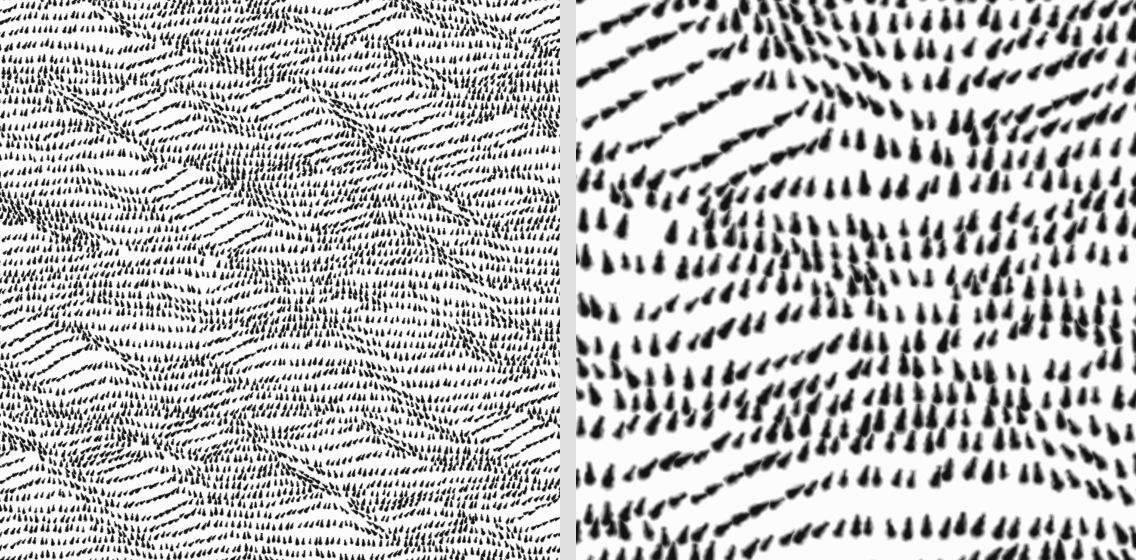
Left: the whole. Right: its middle third, enlarged.
This pattern is drawn by a WebGL 1 fragment shader. Its source:

```glsl
precision highp float;
// Wavy rows of small ink teardrops on white paper, leaning with the slope of each row.

uniform vec2 u_resolution;

#define ROWS 59.0         // rows over the canvas height
#define COLS 94.0         // drops along one row
#define DROP_LENGTH 0.0086
#define DROP_RADIUS 0.0031
#define TIP_RADIUS 0.0010
#define SWELL 1.65        // height of the wave shared by nearby rows, in rows
#define RIPPLE 0.36       // height of the wave that parts the rows, in rows
#define MIN_GAP 0.45      // a row pauses where the next one comes closer
#define LEAN 2.3          // drop tilt relative to row slope
#define SOFTNESS 0.0020   // half width of the ink edge
#define ROUGHNESS 0.0013  // wobble of the ink edge

const vec3 PAPER = vec3(0.988);
const vec3 INK = vec3(0.07);

float hash(vec2 p) {
  return fract(sin(dot(p, vec2(127.1, 311.7))) * 43758.5453);
}

float noise(vec2 p) {
  vec2 i = floor(p);
  vec2 f = fract(p);
  f = f * f * (3.0 - 2.0 * f);
  return mix(mix(hash(i), hash(i + vec2(1.0, 0.0)), f.x),
             mix(hash(i + vec2(0.0, 1.0)), hash(i + vec2(1.0, 1.0)), f.x), f.y);
}

// Vertical displacement of a row at x, in rows.
float wave(float x, float row) {
  float swell = noise(vec2(x * 9.0 + row * 0.17, row * 0.23)) * 2.0 - 1.0;
  float ripple = noise(vec2(x * 13.0 - row * 0.31, row * 0.8 + 11.0)) * 2.0 - 1.0;
  return SWELL * swell + RIPPLE * ripple;
}

// Signed distance to a teardrop: round foot at the origin, tip along +y.
float teardrop(vec2 p, float size) {
  float t = clamp(p.y / (DROP_LENGTH * size), 0.0, 1.0);
  float radius = mix(DROP_RADIUS, TIP_RADIUS, t) * size;
  return length(p - vec2(0.0, t * DROP_LENGTH * size)) - radius;
}

// Distance from p to the drop in one cell of a row.
float dropDistance(vec2 p, float row, float col, float phase) {
  vec2 id = vec2(col, row);
  float x = (col + 0.5 - phase + 0.4 * (hash(id + 3.7) - 0.5)) / COLS;
  float lift = wave(x, row);
  float y = (row + lift + 0.26 * (hash(id + 8.3) - 0.5)) / ROWS;
  vec2 q = p - vec2(x, y);
  if (q.y < -0.007 || q.y > 0.015) return 1.0;
  if (1.0 + wave(x, row + 1.0) - lift < MIN_GAP) return 1.0;

  // Tilt towards the uphill side, with a rightward slant and drifting hand.
  float dx = 0.008;
  float slope = (wave(x + dx, row) - wave(x - dx, row)) / (2.0 * dx * ROWS);
  float angle = LEAN * atan(slope) + 0.14;
  angle += 0.5 * (noise(vec2(x * 10.0, row * 0.3) + 53.0) - 0.5);
  angle += 0.36 * (hash(id + 15.1) - 0.5);
  angle = clamp(angle, -1.1, 1.1);
  float c = cos(angle);
  float s = sin(angle);
  q = vec2(c * q.x - s * q.y, s * q.x + c * q.y);
  return teardrop(q, 0.78 + 0.38 * hash(id + 21.9));
}

void main() {
  vec2 p = gl_FragCoord.xy / u_resolution.y;
  float baseRow = floor(p.y * ROWS);
  float d = 1.0;

  // Nearest drop among the rows that can reach this point.
  for (int j = -3; j <= 3; j++) {
    float row = baseRow + float(j);
    float phase = hash(vec2(row, 5.3));
    float baseCol = floor(p.x * COLS + phase);
    for (int i = -1; i <= 1; i++) {
      d = min(d, dropDistance(p, row, baseCol + float(i), phase));
    }
  }

  // Rough pen edge.
  d += ROUGHNESS * (noise(p * 380.0) - 0.5);
  float edge = max(SOFTNESS, 0.75 / u_resolution.y);
  float ink = 1.0 - smoothstep(-edge, edge, d);
  gl_FragColor = vec4(mix(PAPER, INK, ink), 1.0);
}
```
